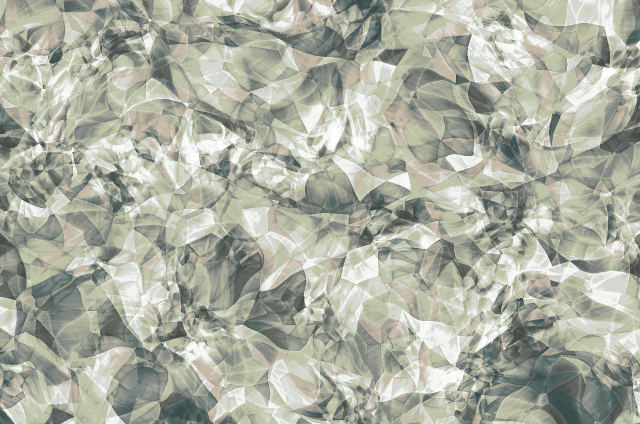
Write a Shadertoy shader that draws this texture.

```glsl
// Crumpled metal foil: three scales of straight-edged facets, cut by the nearest
// and second nearest scattered sites, each reflecting its own tone and sheen.
// The summed reflection is mapped through a ramp of warm silver greys.

const float TAU = 6.2831853;

vec3 hash3(vec2 p) {
    vec3 q = fract(vec3(p.xyx) * vec3(0.1031, 0.1030, 0.0973));
    q += dot(q, q.yxz + 33.33);
    return fract((q.xxy + q.yzz) * q.zyx);
}

vec2 direction(float angle) {
    return vec2(cos(angle), sin(angle));
}

float cornerSlope(vec2 corner, vec2 offset) {
    return dot(direction(TAU * hash3(corner + 71.0).x), offset);
}

float gradientNoise(vec2 p) {
    vec2 i = floor(p), f = p - i;
    vec2 u = f * f * f * (f * (f * 6.0 - 15.0) + 10.0);
    vec2 e = vec2(1.0, 0.0);
    return mix(mix(cornerSlope(i, f), cornerSlope(i + e.xy, f - e.xy), u.x),
               mix(cornerSlope(i + e.yx, f - e.yx), cornerSlope(i + e.xx, f - e.xx), u.x), u.y);
}

vec2 noisePair(vec2 p) {
    return vec2(gradientNoise(p), gradientNoise(p + 37.4));
}

// One fold layer: x tone, y curved sheen, z signed crease glint, w tint seed
vec4 facets(vec2 q) {
    vec2 cell = floor(q), nearCell = cell, nextCell = cell, toSite = vec2(0.0);
    vec3 d = vec3(9.0);
    for (int y = -1; y <= 1; y++)
    for (int x = -1; x <= 1; x++) {
        vec2 c = cell + vec2(x, y);
        vec2 r = c + 0.05 + 0.9 * hash3(c).xy - q;
        float l = length(r);
        if (l < d.x) {
            d = vec3(l, d.xy);
            nextCell = nearCell;
            nearCell = c;
            toSite = r;
        } else if (l < d.y) {
            d = vec3(d.x, l, d.y);
            nextCell = c;
        } else {
            d.z = min(d.z, l);
        }
    }
    // Some neighbouring wedges stay joined as one larger kite
    vec2 pairId = (nearCell + nextCell) * 3.7 + 11.0;
    bool joined = hash3(pairId).z < 0.3;
    vec3 h = hash3(joined ? pairId : nearCell * 5.3 + nextCell * 17.9);

    float sheen = sin(dot(toSite, direction(TAU * h.y)) * 6.0 + TAU * h.z);
    float rim = joined ? 0.0 : exp(-22.0 * (d.y - d.x));
    float spoke = exp(-22.0 * (d.z - d.y));
    float glint = max(rim, spoke) * (h.z > 0.35 ? 1.0 : -0.8);
    return vec4(2.0 * h.x - 1.0, sheen, glint, h.y);
}

// Silver ramp, spaced so each grey covers its share of the sheet
vec3 silver(float t) {
    vec3 c = mix(vec3(0.27, 0.29, 0.28), vec3(0.38, 0.40, 0.38), smoothstep(0.0, 0.07, t));
    c = mix(c, vec3(0.51, 0.53, 0.51), smoothstep(0.07, 0.17, t));
    c = mix(c, vec3(0.64, 0.65, 0.61), smoothstep(0.17, 0.34, t));
    c = mix(c, vec3(0.73, 0.74, 0.69), smoothstep(0.34, 0.52, t));
    c = mix(c, vec3(0.83, 0.84, 0.82), smoothstep(0.62, 0.79, t));
    c = mix(c, vec3(0.95, 0.96, 0.95), smoothstep(0.82, 0.92, t));
    return mix(c, vec3(1.0), smoothstep(0.94, 1.0, t));
}

vec3 foil(vec2 p) {
    // Bent space makes the facets uneven in size and the folds slightly curved
    vec2 w = p + 0.09 * noisePair(p * 3.1) + 0.022 * noisePair(p * 11.0);
    vec4 broad = facets(mat2(0.9, 0.35, -0.35, 1.05) * w * 6.5 + 3.0);
    vec4 medium = facets(mat2(0.8, -0.6, 0.6, 0.8) * w * 13.0 + 41.0);
    vec2 v = w + 0.012 * noisePair(p * 24.0);
    vec4 fine = facets(v * 31.0 + 83.0);

    // Tight wrinkles gather in bands between the smoother panels
    float crumple = smoothstep(-0.12, 0.3, gradientNoise(p * 5.5 + 19.0));
    float shade = 1.3 * gradientNoise(p * vec2(2.6, 3.8) + 7.0) + 0.12 * (p.x - 0.75);
    float s = shade + 0.95 * broad.x + 0.4 * broad.y + 0.55 * broad.z;
    s += mix(0.45, 0.85, crumple) * (medium.x + 0.5 * medium.y) + 0.6 * medium.z;
    s += mix(0.12, 0.8, crumple) * (fine.x + 0.5 * fine.y + 0.6 * fine.z);

    // Rolled-metal streaks follow the lie of each broad panel
    vec2 along = direction(TAU * broad.w);
    vec2 streak = vec2(dot(p, along) * 18.0, dot(p, vec2(-along.y, along.x)) * 170.0);
    s += 0.3 * gradientNoise(streak);

    float t = 1.0 / (1.0 + exp(-1.75 * (s - 0.12)));
    vec3 color = silver(t);

    // Cream and rose reflections in the midtones, cool ones in the shadows
    float middle = smoothstep(0.2, 0.45, t) * (1.0 - smoothstep(0.65, 0.85, t));
    vec3 cream = vec3(0.02, 0.025, -0.03), rose = vec3(0.04, -0.01, -0.035);
    color += middle * mix(cream, rose, step(0.78, medium.w));
    color += (1.0 - smoothstep(0.05, 0.25, t)) * step(0.6, medium.w) * vec3(-0.05, 0.0, 0.01);
    return color;
}

void mainImage(out vec4 fragColor, in vec2 fragCoord) {
    // Four samples per pixel smooth the facet edges
    vec3 color = vec3(0.0);
    for (int i = 0; i < 4; i++) {
        vec2 offset = vec2(i % 2, i / 2) * 0.5 - 0.25;
        color += foil((fragCoord + offset) / iResolution.y);
    }
    fragColor = vec4(clamp(color / 4.0, 0.0, 1.0), 1.0);
}
```
